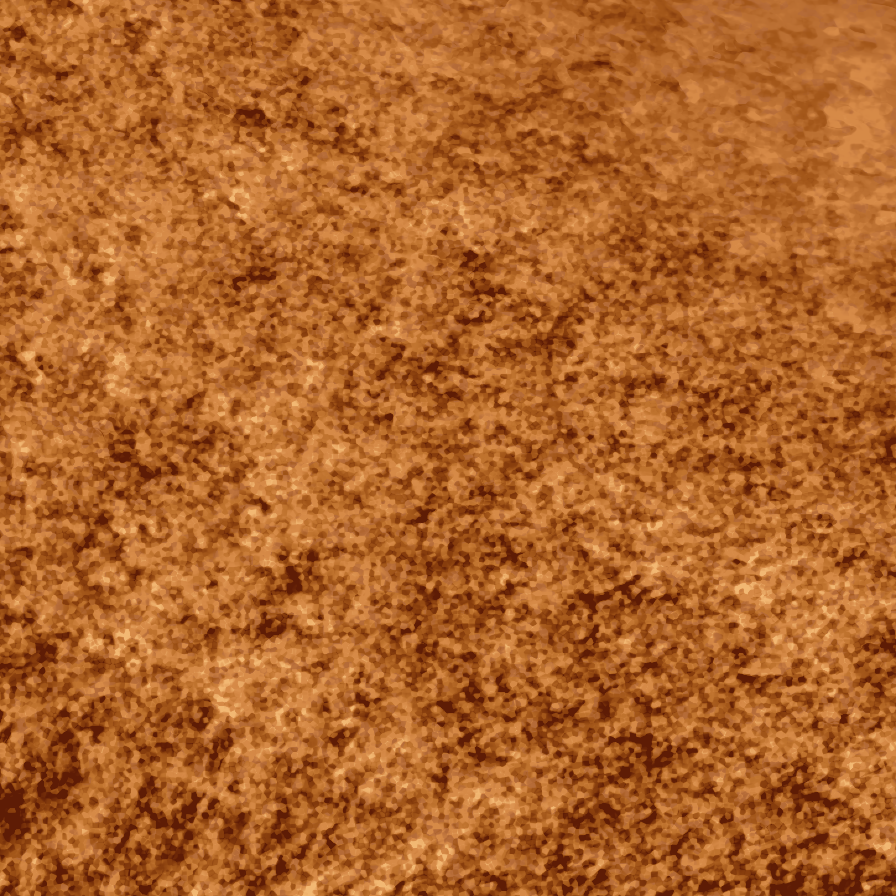
Reproduce this texture procedurally as a WebGL 2 fragment shader.

```glsl
#version 300 es
precision highp float;
// A mound of finely ground brown spice, softly out of focus at the far right corner.
// Layers of cellular noise (grains, crumbs, clumps, slopes) add up to one tone of
// unit spread, crevices deepen it, and a colour ramp turns the tone into powder.

uniform vec2 u_resolution;
out vec4 fragColor;

// Cells per canvas width and height
const vec2 GRAIN_CELLS   = vec2(172.0, 184.0);
const vec2 CRUMB_CELLS   = vec2(78.0, 98.0);
const vec2 CLUMP_CELLS   = vec2(25.0, 40.0);
const vec2 SLOPE_CELLS   = vec2(6.0, 10.0);
const vec2 CREVICE_CELLS = vec2(36.0, 62.0);

// Strength of each layer in the tone
const float GRAIN_WEIGHT  = 0.66;
const float CRUMB_WEIGHT  = 0.52;
const float CLUMP_WEIGHT  = 0.38;
const float SLOPE_WEIGHT  = 0.22;
const float CREVICE_DEPTH = 1.25;
const float TONE_BIAS     = 0.08;

const float NEAR_CONTRAST = 1.14;
const float FAR_CONTRAST  = 0.86;
const float NEAR_TILT     = 0.34;   // folds rise to the right in front
const float FAR_TILT      = -0.34;  // and fall to the right at the back

// Powder colours from shadow to glint
const vec3 SHADOW = vec3(0.37, 0.11, 0.02);
const vec3 UMBER  = vec3(0.53, 0.24, 0.05);
const vec3 RUST   = vec3(0.64, 0.34, 0.10);
const vec3 OCHRE  = vec3(0.75, 0.45, 0.18);
const vec3 SAND   = vec3(0.84, 0.54, 0.28);
const vec3 GLINT  = vec3(0.95, 0.72, 0.45);
const vec3 DUSTY  = vec3(0.71, 0.42, 0.22);

// Three random values from 0 to 1 for an integer cell
vec3 hash3(ivec2 cell, int seed) {
  uvec3 v = uvec3(ivec3(cell, seed)) * 1664525u + 1013904223u;
  v.x += v.y * v.z; v.y += v.z * v.x; v.z += v.x * v.y;
  v ^= v >> 16u;
  v.x += v.y * v.z; v.y += v.z * v.x; v.z += v.x * v.y;
  return vec3(v >> 8u) / exp2(24.0);
}

// Smooth cellular noise with mean 0 and variance 1; sharpness hardens cell edges
float cellNoise(vec2 pos, float sharpness, int seed) {
  ivec2 home = ivec2(floor(pos));
  vec2 local = fract(pos);
  float total = 0.0, power = 0.0;
  for (int y = -1; y <= 1; y++) {
    for (int x = -1; x <= 1; x++) {
      vec3 rnd = hash3(home + ivec2(x, y), seed);
      vec2 offset = vec2(x, y) + 0.1 + 0.8 * rnd.xy - local;
      float weight = exp(-sharpness * dot(offset, offset));
      total += weight * (rnd.z - 0.5);
      power += weight * weight;
    }
  }
  return total * sqrt(12.0 / power);
}

// Colour ramp over the tone, spaced by how common each colour is
vec3 powderColor(float tone, float dust) {
  vec3 middle = mix(OCHRE, DUSTY, dust);
  vec3 color = mix(SHADOW, UMBER, smoothstep(-2.15, -1.25, tone));
  color = mix(color, RUST, smoothstep(-1.25, -0.55, tone));
  color = mix(color, middle, smoothstep(-0.55, 0.3, tone));
  color = mix(color, SAND, smoothstep(0.3, 1.35, tone));
  return mix(color, GLINT, smoothstep(1.6, 2.7, tone));
}

void main() {
  vec2 p = gl_FragCoord.xy / u_resolution;
  float blur = smoothstep(1.2, 2.0, 0.8 * p.x + 1.2 * p.y);

  // Foreshortened surface, and the same surface with its folds tilted
  vec2 ground = vec2(p.x, p.y * (0.93 + 0.12 * p.y));
  vec2 fold = ground;
  fold.y -= mix(NEAR_TILT, FAR_TILT, p.y) * (p.x - 0.5);

  // Layers from fine to broad
  float grain = cellNoise(ground * GRAIN_CELLS, mix(7.0, 3.5, blur), 1);
  float crumb = cellNoise(fold * CRUMB_CELLS, mix(6.0, 3.5, blur), 2);
  float clump = cellNoise(fold * CLUMP_CELLS + 0.25 * crumb, 4.0, 3);
  float slope = cellNoise(fold * SLOPE_CELLS, 3.5, 4);

  // Ragged cracks, gathered where the slopes are rough
  float crack = cellNoise(fold * CREVICE_CELLS + 0.3 * vec2(crumb, clump), 4.5, 5);
  float rough = smoothstep(-0.4, 1.2, cellNoise(fold * vec2(9.0, 13.0), 3.5, 6));
  float crevice = smoothstep(0.9, 1.9, crack) * rough * (1.0 - 0.5 * blur);

  float tone = GRAIN_WEIGHT * grain * (1.0 - 0.85 * blur)
             + CRUMB_WEIGHT * crumb * (1.0 - 0.6 * blur)
             + CLUMP_WEIGHT * clump
             + SLOPE_WEIGHT * slope;
  tone *= mix(NEAR_CONTRAST, FAR_CONTRAST, p.y);
  tone += TONE_BIAS + 0.35 * (p.y - 0.5) - CREVICE_DEPTH * crevice;

  // Paler, greyer dust in scattered grains and in the soft corner
  float speckle = cellNoise(ground * CRUMB_CELLS * 1.3, 6.0, 7);
  float dust = max(smoothstep(0.3, 1.1, speckle), 0.5 * blur);
  fragColor = vec4(powderColor(tone, dust), 1.0);
}
```
